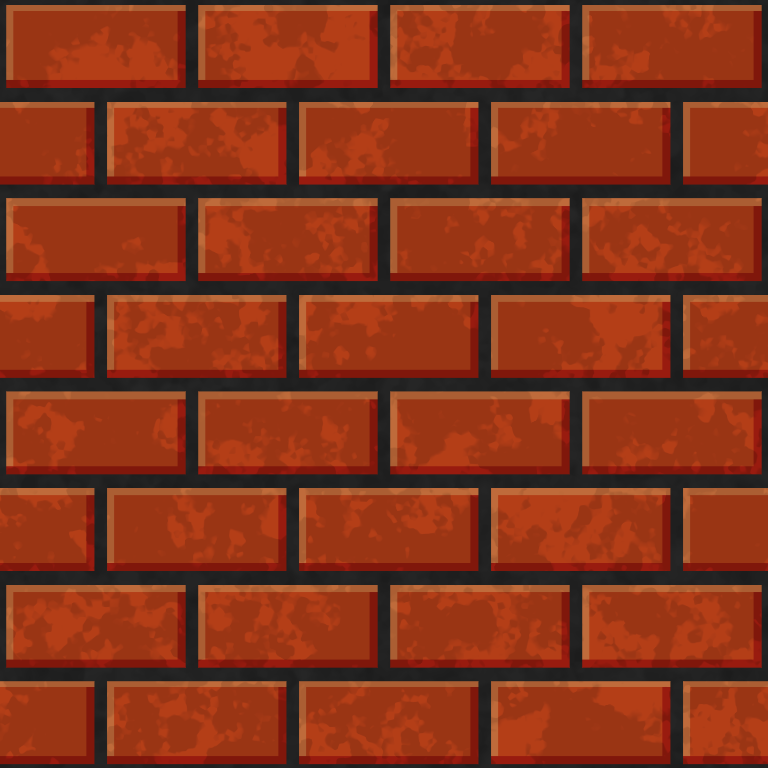
Write a Shadertoy shader that draws this texture.

```glsl
const vec2 PITCH = vec2(0.25, 0.1258);
const vec2 BRICK = vec2(0.2335, 0.1080);
const vec2 MARGIN = vec2(0.0082, 0.0065);
const float ROW_SHIFT = 0.1313;

const vec3 MORTAR = vec3(0.130, 0.130, 0.130);
const vec3 FACE_DARK = vec3(0.605, 0.208, 0.080);
const vec3 FACE_BRIGHT = vec3(0.705, 0.243, 0.092);
const vec3 LIGHT_DARK = vec3(0.670, 0.370, 0.200);
const vec3 LIGHT_BRIGHT = vec3(0.750, 0.420, 0.230);
const vec3 SHADE_DARK = vec3(0.500, 0.090, 0.045);
const vec3 SHADE_BRIGHT = vec3(0.600, 0.105, 0.060);

vec3 hash3(vec2 p) {
    vec3 q = vec3(dot(p, vec2(127.1, 311.7)),
                  dot(p, vec2(269.5, 183.3)),
                  dot(p, vec2(419.2, 371.9)));
    return fract(sin(q) * 43758.55);
}

// Cellular noise: random cell values blended by distance to each cell point
float cellNoise(vec2 p) {
    vec2 cell = floor(p);
    float total = 0.0;
    float weightSum = 0.0;
    for (int j = -1; j <= 1; j++) {
        for (int i = -1; i <= 1; i++) {
            vec2 neighbour = cell + vec2(i, j);
            vec3 rnd = hash3(neighbour);
            vec2 d = neighbour + rnd.xy - p;
            float weight = exp(-7.0 * dot(d, d));
            total += weight * rnd.z;
            weightSum += weight;
        }
    }
    return total / weightSum;
}

// Two octaves of cellular noise, centred on zero
float mottle(vec2 p, float frequency) {
    float coarse = cellNoise(p * frequency);
    float fine = cellNoise(p * frequency * 2.1 + 17.0);
    return 0.62 * coarse + 0.38 * fine - 0.5;
}

// Broad worn patches with edges broken up by small flecks
float wearMask(vec2 p, float bias) {
    float patches = mottle(p, 10.0);
    float flecks = mottle(p + 3.7, 58.0);
    return smoothstep(0.0, 0.2, patches + 0.85 * flecks + bias);
}

// One where x lies above the edge, smoothed across a pixel
float above(float edge, float x, float pixel) {
    return smoothstep(-0.5 * pixel, 0.5 * pixel, x - edge);
}

float boxMask(vec2 p, vec2 size, float pixel) {
    vec2 d = abs(p - 0.5 * size) - 0.5 * size;
    return 1.0 - above(0.0, max(d.x, d.y), pixel);
}

// Face with lit top and left bevels, shaded right and bottom bevels
vec3 brickColor(vec2 p, vec2 size, float topBevel, float wear, float pixel) {
    vec3 face = mix(FACE_DARK, FACE_BRIGHT, wear);
    vec3 light = mix(LIGHT_DARK, LIGHT_BRIGHT, wear);
    vec3 shade = mix(SHADE_DARK, SHADE_BRIGHT, wear);

    vec3 color = mix(face, shade, above(size.x - 0.0105, p.x, pixel));
    color = mix(light, color, above(topBevel, p.y, pixel));
    color = mix(light, color, above(0.0092, p.x, pixel));
    return mix(color, shade, above(size.y - 0.0105, p.y, pixel));
}

void mainImage(out vec4 fragColor, in vec2 fragCoord) {
    vec2 uv = fragCoord / iResolution.xy;
    float pixel = 1.0 / min(iResolution.x, iResolution.y);

    // Running bond, with rows counted down from the top
    vec2 p = vec2(uv.x, 1.0 - uv.y) - MARGIN;
    float row = floor(p.y / PITCH.y);
    p.x -= ROW_SHIFT * mod(row, 2.0);
    vec2 id = vec2(floor(p.x / PITCH.x), row);
    vec2 local = p - id * PITCH;

    // Each brick has its own wear, each row its own top bevel
    vec3 rnd = hash3(id + 5.0);
    float wear = wearMask(local + 9.0 * rnd.xy, 0.16 * (rnd.z - 0.62));
    float topBevel = mix(0.0072, 0.0105, hash3(vec2(row, 2.0)).x);

    vec3 mortar = MORTAR + 0.045 * mottle(uv, 45.0);
    vec3 brick = brickColor(local, BRICK, topBevel, wear, pixel);
    vec3 color = mix(mortar, brick, boxMask(local, BRICK, pixel));
    fragColor = vec4(color, 1.0);
}
```
